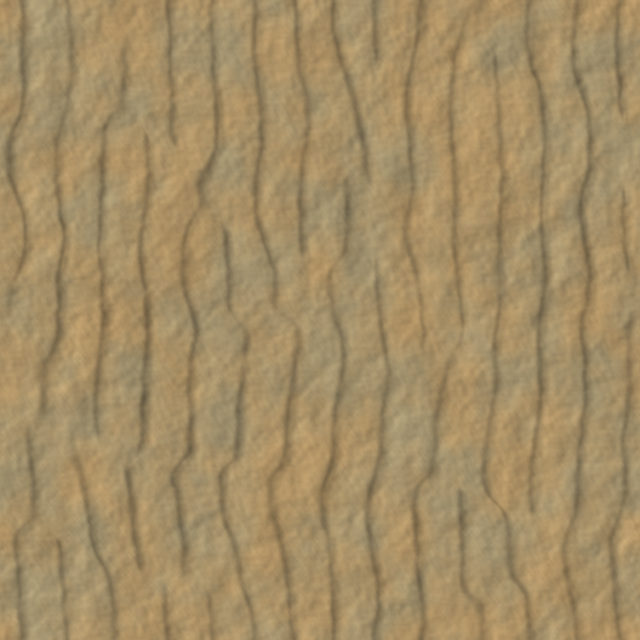
Give the GLSL for this texture, as a WebGL 1 fragment shader.

```glsl
precision highp float;
uniform vec2 u_resolution;

const float TAU = 6.2831853;
const int WAVES = 20;
const float RIPPLES = 14.0;

float hash(vec2 p) {
  return fract(sin(dot(p, vec2(127.1, 311.7))) * 43758.5453);
}

// Roughly normal random value with unit deviation
float gauss(vec2 p) {
  return 2.0 * (hash(p) + hash(p + 17.3) + hash(p + 41.9) - 1.5);
}

// Value noise that wraps after a whole number of cells
float noise(vec2 uv, vec2 cells, float seed) {
  vec2 p = uv * cells;
  vec2 i = floor(p);
  vec2 f = p - i;
  f = f * f * f * (f * (f * 6.0 - 15.0) + 10.0);
  vec2 a = mod(i, cells) + seed;
  vec2 b = mod(i + 1.0, cells) + seed;
  return mix(mix(hash(a), hash(vec2(b.x, a.y)), f.x),
             mix(hash(vec2(a.x, b.y)), hash(b), f.x), f.y);
}

float fbm(vec2 uv, vec2 cells, float seed) {
  float sum = 0.0;
  float weight = 0.5;
  for (int i = 0; i < 4; i++) {
    sum += weight * noise(uv, cells, seed + float(i) * 7.0);
    cells *= 2.0;
    weight *= 0.55;
  }
  return sum;
}

// Sum of nearly parallel waves; its phase forks where the sum vanishes
vec2 waveField(vec2 uv) {
  vec2 sum = vec2(0.0);
  for (int i = 0; i < WAVES; i++) {
    vec2 id = vec2(float(i), 3.7);
    vec2 spread = vec2(1.1 * gauss(id), 2.2 * gauss(id + 5.1));
    vec2 k = floor(vec2(RIPPLES, 0.0) + spread + 0.5);
    float angle = TAU * (dot(k, uv) + hash(id + 9.4));
    sum += vec2(cos(angle), sin(angle));
  }
  return sum / sqrt(float(WAVES));
}

// x: narrow crease, y: rounded ripple height
vec2 ripple(vec2 uv) {
  vec2 z = waveField(uv);
  float t = atan(z.y, z.x) / TAU;
  float strength = smoothstep(0.0, 0.35, length(z));
  float crease = exp(-t * t / 0.0055);
  return strength * vec2(crease, -0.35 * cos(TAU * t) - crease);
}

vec2 warp(vec2 uv) {
  vec2 wobble = vec2(noise(uv, vec2(10.0, 12.0), 61.0),
                     noise(uv, vec2(14.0), 83.0)) - 0.5;
  float jitter = noise(uv, vec2(36.0, 44.0), 29.0) - 0.5;
  return uv + vec2(0.007, 0.012) * wobble + vec2(0.0035 * jitter, 0.0);
}

void main() {
  vec2 uv = gl_FragCoord.xy / u_resolution;

  // Slopes along the light, which falls from the upper left
  vec2 stepDir = vec2(0.0036, -0.0022);
  vec2 ahead = uv + stepDir;
  vec2 behind = uv - stepDir;
  vec2 r1 = ripple(warp(ahead));
  vec2 r0 = ripple(warp(behind));
  float crease = 0.5 * (r0.x + r1.x);
  float rippleSlope = r1.y - r0.y;
  vec2 grainCells = vec2(28.0, 24.0);
  float grainSlope = fbm(ahead, grainCells, 11.0) - fbm(behind, grainCells, 11.0);

  // Patches of grey and ochre sand
  vec3 greySand = vec3(0.632, 0.572, 0.432);
  vec3 ochreSand = vec3(0.692, 0.575, 0.394);
  float patches = fbm(uv, vec2(14.0, 12.0), 37.0);
  vec3 color = mix(greySand, ochreSand, smoothstep(0.18, 0.82, patches));

  // Shade the relief and darken the creases
  float depth = mix(0.12, 0.31, noise(uv, vec2(8.0, 6.0), 53.0));
  float tone = 0.97 + 0.05 * noise(uv, vec2(15.0, 13.0), 71.0);
  float light = tone + 0.075 * rippleSlope + 0.47 * grainSlope;
  color *= light - depth * crease;
  color = mix(color, vec3(0.42, 0.37, 0.28), 0.14 * crease);

  gl_FragColor = vec4(clamp(color, 0.0, 1.0), 1.0);
}
```
